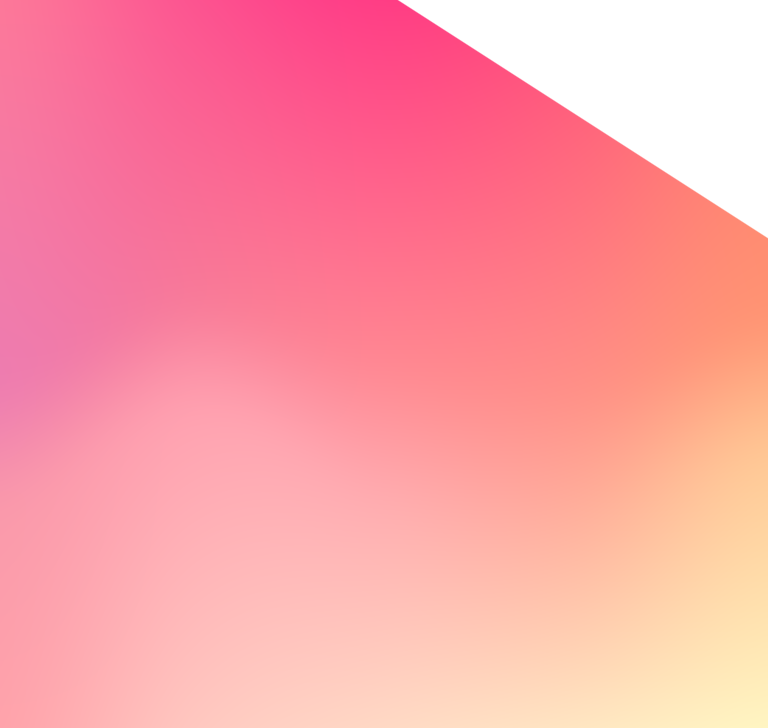
Reproduce this background procedurally as a Shadertoy shader.

```glsl
// A soft sunset gradient: pink and violet above, pale peach and yellow below,
// with a white corner cut off by a slanted edge. Four smooth colour ramps run
// across the canvas at curved depths and are blended from top to bottom.

const int STOPS = 5;             // evenly spaced across the width
const int BLUR_STEPS = 4;        // samples on each side of the depth blur
const float BLUR_RADIUS = 0.055;
const float CUT_START = 0.518;   // where the slanted edge meets the top
const float CUT_SLOPE = 0.679;
const vec3 CORNER_WHITE = vec3(1.0);

// Each stop holds a colour and the depth below the top at which it lies.
const vec4 CROWN[STOPS] = vec4[STOPS](
    vec4(0.99, 0.47, 0.60, 0.0), vec4(0.99, 0.33, 0.565, 0.0),
    vec4(1.00, 0.24, 0.52, 0.0), vec4(1.00, 0.31, 0.47, 0.0),
    vec4(1.00, 0.47, 0.43, 0.0));
const vec4 WAIST[STOPS] = vec4[STOPS](
    vec4(0.93, 0.485, 0.69, 0.53), vec4(0.97, 0.48, 0.60, 0.42),
    vec4(1.00, 0.53, 0.57, 0.50), vec4(1.00, 0.565, 0.53, 0.54),
    vec4(1.00, 0.58, 0.45, 0.44));
const vec4 MIST[STOPS] = vec4[STOPS](
    vec4(0.98, 0.60, 0.67, 0.69), vec4(1.00, 0.63, 0.69, 0.56),
    vec4(1.00, 0.67, 0.685, 0.68), vec4(1.00, 0.67, 0.60, 0.68),
    vec4(1.00, 0.78, 0.58, 0.62));
const vec4 FLOOR[STOPS] = vec4[STOPS](
    vec4(1.00, 0.64, 0.67, 1.0), vec4(1.00, 0.78, 0.75, 1.0),
    vec4(1.00, 0.85, 0.77, 1.0), vec4(1.00, 0.90, 0.76, 1.0),
    vec4(1.00, 0.96, 0.76, 1.0));

// Smooth cubic curve through the stops of one ramp
vec4 rampAt(vec4 stops[STOPS], float x) {
    float s = clamp(x, 0.0, 1.0) * float(STOPS - 1);
    int i = min(int(s), STOPS - 2);
    float t = s - float(i);
    vec4 a = stops[i];
    vec4 b = stops[i + 1];
    vec4 slopeA = 0.5 * (b - stops[max(i - 1, 0)]);
    vec4 slopeB = 0.5 * (stops[min(i + 2, STOPS - 1)] - a);
    float ease = t * t * (3.0 - 2.0 * t);
    return mix(a, b, ease)
         + t * (1.0 - t) * ((1.0 - t) * slopeA - t * slopeB);
}

// Straight blend between two ramps, extended past their ends
vec3 blendDepth(vec4 upper, vec4 lower, float depth) {
    return mix(upper.rgb, lower.rgb, (depth - upper.w) / (lower.w - upper.w));
}

void mainImage(out vec4 fragColor, in vec2 fragCoord) {
    vec2 uv = fragCoord / iResolution.xy;
    float depth = 1.0 - uv.y;

    vec4 crown = rampAt(CROWN, uv.x);
    vec4 waist = rampAt(WAIST, uv.x);
    vec4 mist = rampAt(MIST, uv.x);
    vec4 ground = rampAt(FLOOR, uv.x);

    // Blur along the depth to melt the ramps together
    vec3 glow = vec3(0.0);
    float total = 0.0;
    for (int k = -BLUR_STEPS; k <= BLUR_STEPS; k++) {
        float offset = float(k) / float(BLUR_STEPS);
        float weight = 1.0 - 0.8 * abs(offset);
        float d = depth + offset * BLUR_RADIUS;
        vec3 layer = d < waist.w ? blendDepth(crown, waist, d)
                   : d < mist.w ? blendDepth(waist, mist, d)
                   : blendDepth(mist, ground, d);
        glow += weight * layer;
        total += weight;
    }
    vec3 color = glow / total;

    // Slanted white corner with a smoothed edge
    float cut = (uv.x - CUT_START) * CUT_SLOPE - depth;
    float edge = 1.0 / iResolution.y;
    color = mix(color, CORNER_WHITE, smoothstep(-edge, edge, cut));

    fragColor = vec4(clamp(color, 0.0, 1.0), 1.0);
}
```
